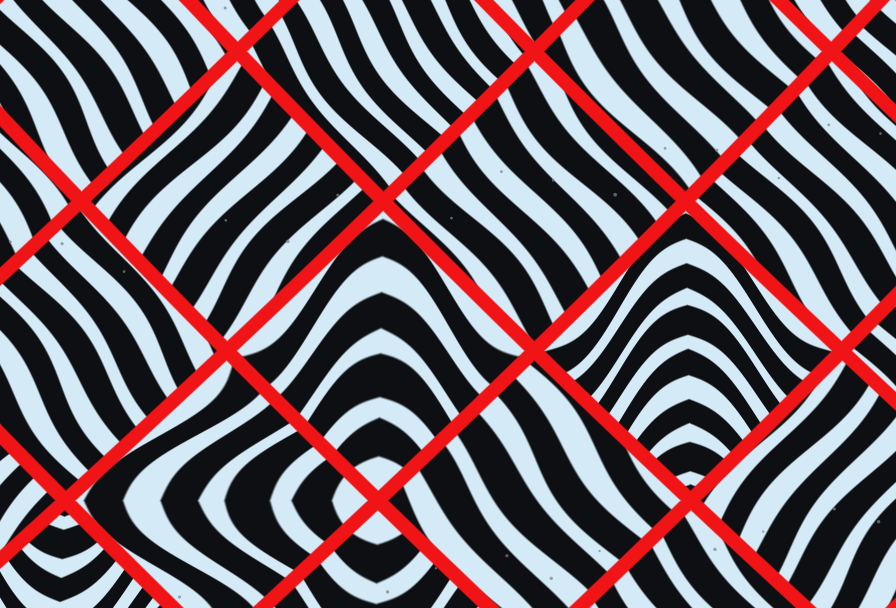
Give the GLSL for this pattern, as a Shadertoy shader.

```glsl
float hash(vec2 p) {
    return fract(sin(dot(p, vec2(41.3, 289.1))) * 4375.5);
}

// Rotated lattice: x runs down-right, y runs down-left, whole numbers on the lines.
// Columns spread slightly toward the bottom.
vec2 latticeCoords(vec2 p) {
    float column = (p.x - 0.879) / (0.4885 + 0.035 * (p.y - 0.084));
    float row = (p.y - 0.577) / 0.2462;
    return vec2(0.5 * row + column, 0.5 * row - column);
}

// White coverage of the zebra stripes at position f inside a cell
float zebra(vec2 cell, vec2 f) {
    float seed = hash(cell);
    bool pointsUp = cell == vec2(-1, 0) || cell == vec2(0, -1);
    bool pointsLeft = cell == vec2(-1, 1);
    bool pointsDown = cell == vec2(0, 1) || cell == vec2(-1, 2);
    bool leansLeft = cell == vec2(-2, 0) || cell == vec2(1, -1) || cell == vec2(-2, 2);
    bool fineChevron = cell == vec2(0, -1) || cell == vec2(-1, 2);

    float phase, along;
    if (pointsUp || pointsLeft || pointsDown) {
        // Nested chevrons, flipped to face their corner
        vec2 g = pointsUp ? f : pointsLeft ? vec2(f.x, 1.0 - f.y) : 1.0 - f;
        float across = min(g.x, g.y);
        along = max(g.x, g.y) - across;
        phase = across + 0.045 * sin(7.0 * along);
        phase = phase * (fineChevron ? 6.6 : 4.5) + 0.4;
        seed = 0.9;
    } else {
        // Wavy bands, a little steeper than the lattice lines
        vec2 g = leansLeft ? f : f.yx;
        along = g.y;
        phase = g.x - 0.13 * along + 0.035 * sin(5.5 * along + 3.0 * g.x + 6.3 * seed);
        phase = phase * (4.2 + 1.6 * seed) + seed;
    }
    // Each stripe swells and tapers along its length
    float width = 0.41 + 0.13 * sin(4.0 * along + 6.3 * seed + 2.0 * floor(phase));
    float inside = 0.5 * width - abs(fract(phase) - 0.5);

    // Edge softness from the local stripe count
    float blur = 16.0 / iResolution.y;
    return smoothstep(-blur, blur, inside);
}

// Sparse dust specks
float dust(vec2 p) {
    vec2 id = floor(p * 26.0);
    vec2 spot = 0.2 + 0.6 * vec2(hash(id + 3.7), hash(id + 8.1));
    float radius = 0.02 + 0.035 * hash(id + 5.3);
    float speck = 1.0 - smoothstep(radius, radius + 0.05, length(fract(p * 26.0) - spot));
    return speck * step(0.97, hash(id));
}

void mainImage(out vec4 fragColor, in vec2 fragCoord) {
    vec2 p = fragCoord / iResolution.y;
    p.y = 1.0 - p.y;
    float px = 1.0 / iResolution.y;

    vec2 lattice = latticeCoords(p);
    vec2 f = fract(lattice);
    float white = zebra(floor(lattice), f);
    vec3 color = mix(vec3(0.05, 0.06, 0.07), vec3(0.83, 0.92, 0.97), white);
    color = mix(color, vec3(0.47, 0.53, 0.55), 0.7 * dust(p));

    // Red lattice lines
    vec2 toLine = 0.5 - abs(f - 0.5);
    float edge = 0.35 * min(toLine.x, toLine.y) - 0.0115;
    color = mix(color, vec3(0.94, 0.08, 0.09), 1.0 - smoothstep(-px, px, edge));

    fragColor = vec4(color, 1.0);
}
```
